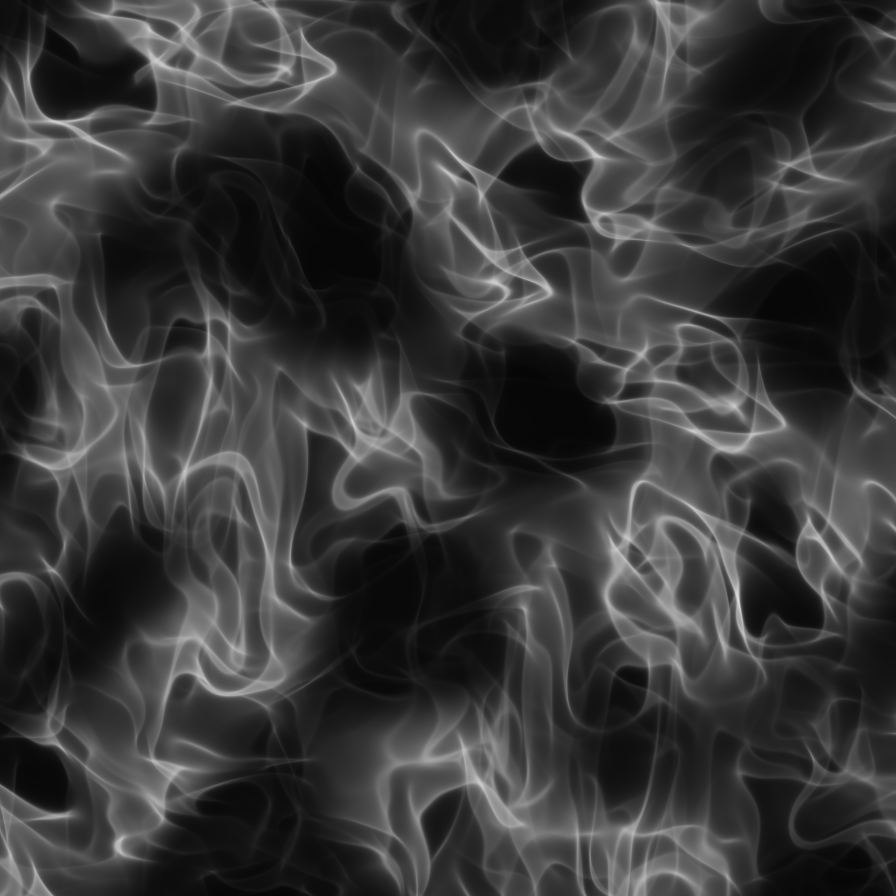
This texture is drawn by a WebGL 1 fragment shader. Its source:

```glsl
precision highp float;
// Grey smoke: thin folded sheets seen edge-on as bright, silky filaments.
// Each pixel integrates the density of level sets of a warped layered-sine
// field along its view ray, then fades it by a broad cloud cover.
uniform vec2 u_resolution;

const float PI = 3.14159265;
const int STEPS = 76;
const float SMOKE_SCALE = 20.0;
const float SMOKE_DEPTH = 9.0;
const float SHEET_WIDTH = 0.05;
const float LOOP_LEVEL = 0.95;
const float LOOP_WEIGHT = 0.65;
const vec3 SHADOW = vec3(0.024, 0.023, 0.024);
const vec3 GLOW = vec3(0.87, 0.865, 0.87);

// Bends space with one layer of sines.
vec3 warp(vec3 q, float frequency, float amount, vec3 phase) {
  return q + amount * sin(frequency * q.yzx + phase);
}

// Warped gyroid whose level sets are the smoke sheets.
float sheetField(vec3 q) {
  q = warp(q, 0.55, 0.90, vec3(0.7, 2.9, 4.4));
  q = warp(q.zxy, 1.9, 0.42, vec3(3.1, 0.4, 1.8));
  q = warp(q, 3.5, 0.19, vec3(5.2, 1.3, 2.6));
  return dot(sin(q), cos(q.yzx));
}

// Mean density of a sheet at zero while the field runs linearly from a to b.
float sheetDensity(float a, float b, float width) {
  float change = b - a;
  float middle = 0.5 * (a + b);
  if (abs(change) < 0.003) {
    return width / (PI * (middle * middle + width * width));
  }
  return (atan(b / width) - atan(a / width)) / (PI * change);
}

// Sums open sheets and closed loops along the ray, tapering at both ends.
float smokeDensity(vec3 origin, vec3 direction, float depth, float width) {
  float stepLength = depth / float(STEPS);
  float previous = sheetField(origin);
  float density = 0.0;
  for (int i = 1; i <= STEPS; i++) {
    float next = sheetField(origin + direction * stepLength * float(i));
    float taper = sin(PI * (float(i) - 0.5) / float(STEPS));
    float sheets = sheetDensity(previous, next, width);
    float loops = sheetDensity(previous - LOOP_LEVEL, next - LOOP_LEVEL, width);
    density += taper * taper * (sheets + LOOP_WEIGHT * loops);
    previous = next;
  }
  return density * stepLength;
}

// Broad cover that leaves wide dark hollows.
float cloudCover(vec2 p) {
  float waves = sin(11.0 * p.x + 1.6 * sin(9.0 * p.y + 1.0))
              + sin(17.0 * p.y + 1.8 * sin(8.0 * p.x + 2.3))
              + 0.6 * sin(19.0 * p.x - 14.0 * p.y + 0.8);
  return mix(0.08, 1.0, smoothstep(-0.65, 0.55, 0.5 * waves));
}

void main() {
  vec2 p = gl_FragCoord.xy / u_resolution.y;

  // An oblique view keeps the field's periods from lining up.
  vec3 right = vec3(0.80, 0.36, -0.48);
  vec3 up = vec3(-0.60, 0.48, -0.64);
  vec3 forward = vec3(0.0, 0.8, 0.6);
  vec3 origin = SMOKE_SCALE * (right * p.x + up * p.y);

  float density = smokeDensity(origin, forward, SMOKE_DEPTH, SHEET_WIDTH);
  float light = 1.0 - exp(-0.21 * density * cloudCover(p));
  gl_FragColor = vec4(SHADOW + GLOW * light, 1.0);
}
```
